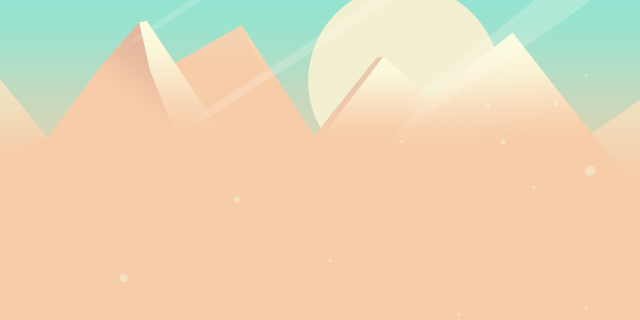
This background is drawn by a WebGL 2 fragment shader. Its source:

```glsl
#version 300 es
precision highp float;

uniform vec2 u_resolution;
out vec4 fragColor;

#define SKY_TOP vec3(0.58, 0.895, 0.82)
#define SKY_LOW vec3(0.86, 0.83, 0.71)
#define SUN vec3(0.95, 0.94, 0.82)
#define PEACH vec3(0.97, 0.80, 0.66)
#define CREAM vec3(0.98, 0.98, 0.87)
#define HAZE vec3(0.93, 0.89, 0.76)
#define SHADE vec3(0.88, 0.71, 0.61)
#define SUN_CENTER vec2(1.263, 0.747)
#define SUN_RADIUS 0.30
#define MOTE_COUNT 14

// Signed distance to the line a-b, positive on its right-hand side
float side(vec2 p, vec2 a, vec2 b) {
    vec2 d = normalize(b - a);
    return dot(p - a, vec2(d.y, -d.x));
}

// Antialiased coverage of a positive-inside distance
float cover(float d) {
    return clamp(d * u_resolution.y + 0.5, 0.0, 1.0);
}

// Colour fading from the warm ground up to a lit tone
vec3 fade(vec3 tone, float low, float high, float y) {
    return mix(PEACH, tone, smoothstep(low, high, y));
}

// Tapered light beam running from a to b
float beam(vec2 p, vec2 a, vec2 b, float startWidth, float endWidth) {
    vec2 d = b - a;
    float t = dot(p - a, d) / dot(d, d);
    float w = mix(startWidth, endWidth, clamp(t, 0.0, 1.0));
    return cover(w - abs(side(p, a, b))) * (1.0 - smoothstep(0.75, 1.02, t));
}

vec3 hash3(float n) {
    return fract(sin(n * vec3(12.99, 78.23, 37.72)) * 4375.85);
}

vec3 farPeaks(vec3 col, vec2 p) {
    float left = side(p, vec2(0.0, 0.753), vec2(0.143, 0.576));
    float right = side(p, vec2(1.849, 0.583), vec2(2.0, 0.688));
    col = mix(col, fade(HAZE, 0.47, 0.76, p.y), cover(left));
    return mix(col, fade(HAZE, 0.39, 0.76, p.y), cover(right));
}

vec3 middlePeak(vec3 col, vec2 p) {
    vec2 top = vec2(0.755, 0.922);
    float body = min(side(p, vec2(0.56, 0.81), top), side(p, top, vec2(0.977, 0.583)));
    float edge = side(p, vec2(0.84, 0.745), top);
    vec3 face = fade(vec3(0.95, 0.83, 0.70), 0.76, 0.94, p.y);
    face = mix(face, fade(HAZE, 0.72, 1.0, p.y), cover(edge));
    return mix(col, face, cover(body));
}

vec3 leftPeak(vec3 col, vec2 p) {
    vec2 a = vec2(0.435, 0.930);
    vec2 b = vec2(0.458, 0.935);
    vec2 shoulder = vec2(0.318, 0.797);
    vec2 bend = vec2(0.469, 0.779);
    float body = min(side(p, vec2(0.091, 0.492), shoulder), side(p, shoulder, a));
    body = min(body, min(side(p, a, b), side(p, b, vec2(0.682, 0.602))));
    float lit = min(side(p, bend, a), side(p, vec2(0.547, 0.583), bend));
    float dark = -side(p, vec2(0.30, 0.75), vec2(0.54, 0.58));
    vec3 face = mix(PEACH, SHADE, 0.9 * smoothstep(-0.01, 0.19, dark));
    face = mix(face, fade(CREAM, 0.57, 0.91, p.y), cover(lit));
    return mix(col, face, cover(body));
}

vec3 sunPeak(vec3 col, vec2 p) {
    vec2 a = vec2(1.177, 0.820);
    vec2 b = vec2(1.198, 0.823);
    float body = min(side(p, vec2(0.977, 0.570), a), side(p, a, b));
    body = min(body, side(p, b, vec2(1.320, 0.719)));
    float lit = side(p, vec2(1.003, 0.570), b);
    vec3 face = fade(vec3(0.92, 0.78, 0.67), 0.55, 0.74, p.y);
    face = mix(face, fade(CREAM, 0.55, 0.82, p.y), cover(lit));
    return mix(col, face, cover(body));
}

vec3 rightPeak(vec3 col, vec2 p) {
    vec2 top = vec2(1.602, 0.898);
    vec2 bend = vec2(1.30, 0.66);
    float body = min(side(p, vec2(1.227, 0.57), bend), side(p, bend, top));
    body = min(body, side(p, top, vec2(1.849, 0.583)));
    float slant = p.y - 0.07 * (p.x - 1.602);
    return mix(col, fade(CREAM, 0.53, 0.87, slant), cover(body));
}

void main() {
    vec2 p = gl_FragCoord.xy / u_resolution.y;

    // Sky and sun
    vec3 col = mix(SKY_LOW, SKY_TOP, smoothstep(0.5, 1.02, p.y));
    col = mix(col, SUN, cover(SUN_RADIUS - length(p - SUN_CENTER)));

    // Mountains, back to front
    col = farPeaks(col, p);
    col = middlePeak(col, p);
    col = leftPeak(col, p);
    col = sunPeak(col, p);
    col = rightPeak(col, p);

    // Light beams
    float light = 0.24 * beam(p, vec2(1.758, 1.0), vec2(1.255, 0.628), 0.053, 0.034);
    light += 0.22 * beam(p, vec2(1.198, 1.0), vec2(0.552, 0.583), 0.018, 0.010);
    light += 0.18 * beam(p, vec2(0.612, 1.0), vec2(0.391, 0.854), 0.009, 0.007);
    col = mix(col, vec3(1.0, 0.98, 0.92), light);

    // Drifting motes
    for (int i = 0; i < MOTE_COUNT; i++) {
        vec3 h = hash3(float(i) + 1.0);
        float radius = mix(0.004, 0.016, h.z * h.z * h.z);
        float d = length(p - h.xy * vec2(2.0, 0.95));
        col = mix(col, SUN, 0.55 * (1.0 - smoothstep(0.75, 1.25, d / radius)));
    }

    fragColor = vec4(col, 1.0);
}
```
